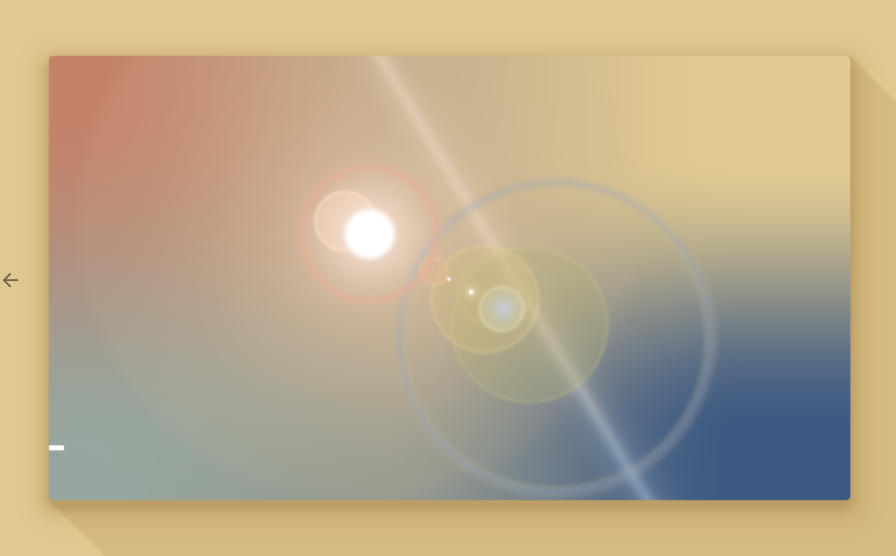
Give the GLSL for this background, as a Shadertoy shader.

```glsl
float bell(float d, float width) {
    return exp(-d * d / (width * width));
}

float roundBox(vec2 p, vec2 halfSize, float radius) {
    vec2 q = abs(p) - halfSize + radius;
    return length(max(q, 0.0)) + min(max(q.x, q.y), 0.0) - radius;
}

float segment(vec2 p, vec2 a, vec2 b) {
    vec2 ab = b - a;
    return length(p - a - ab * clamp(dot(p - a, ab) / dot(ab, ab), 0.0, 1.0));
}

// Translucent disc with a faintly brighter rim
vec3 addLens(vec3 base, vec2 p, vec2 center, float radius, vec3 tint, float alpha) {
    float d = length(p - center) - radius;
    float soft = 0.003 + 0.5 / iResolution.y;
    float cover = alpha * smoothstep(soft, -soft, d);
    float rim = 0.35 * alpha * bell(d + 0.003, 0.004);
    return mix(base, tint, cover) + tint * rim * 0.3;
}

// Six-corner colour wash: left, middle and right columns
vec3 wash(vec2 p) {
    vec3 left = mix(vec3(0.59, 0.65, 0.62), vec3(0.77, 0.51, 0.41), smoothstep(0.18, 0.82, p.y));
    vec3 middle = mix(vec3(0.58, 0.60, 0.56), vec3(0.77, 0.69, 0.55), smoothstep(0.08, 0.55, p.y));
    vec3 right = mix(vec3(0.24, 0.35, 0.51), vec3(0.88, 0.79, 0.57), smoothstep(0.22, 0.72, p.y));
    vec3 color = mix(left, middle, smoothstep(0.14, 0.78, p.x));
    return mix(color, right, smoothstep(0.68, 1.34, p.x));
}

vec3 flare(vec2 p) {
    vec3 color = wash(p);
    vec2 sun = vec2(0.663, 0.579);
    float sunDist = length(p - sun);

    // Broad warm haze
    color = mix(color, vec3(0.80, 0.72, 0.61), 0.10 * smoothstep(0.52, 0.48, length(p - vec2(0.64, 0.60))));
    color = mix(color, vec3(0.90, 0.77, 0.69), 0.42 * bell(sunDist, 0.23));

    // Diagonal beam
    float across = dot(p - vec2(0.680, 0.900), vec2(0.857, 0.516));
    vec3 beamTint = mix(vec3(0.62, 0.71, 0.80), vec3(0.93, 0.83, 0.76), smoothstep(0.12, 0.5, p.y));
    color = mix(color, beamTint, 0.38 * bell(across, 0.013) + 0.20 * bell(across, 0.038));

    // Wide iridescent ring
    float ring = length(p - vec2(0.996, 0.393)) - 0.278;
    color = mix(color, vec3(0.76, 0.73, 0.56), 0.18 * bell(ring + 0.007, 0.006));
    color = mix(color, vec3(0.62, 0.66, 0.75), 0.32 * bell(ring - 0.001, 0.008));
    color = mix(color, vec3(0.78, 0.70, 0.58), 0.10 * bell(ring - 0.010, 0.006));

    // Lens reflections
    color = addLens(color, p, vec2(0.950, 0.416), 0.142, vec3(0.70, 0.70, 0.46), 0.30);
    color = addLens(color, p, vec2(0.870, 0.462), 0.098, vec3(0.82, 0.74, 0.50), 0.34);
    color = addLens(color, p, vec2(0.887, 0.476), 0.068, vec3(0.82, 0.74, 0.55), 0.13);
    color = addLens(color, p, vec2(0.900, 0.444), 0.042, vec3(0.82, 0.82, 0.68), 0.40);
    color = addLens(color, p, vec2(0.778, 0.512), 0.027, vec3(0.90, 0.69, 0.51), 0.30);
    color = mix(color, vec3(0.77, 0.81, 0.94), 0.65 * bell(length(p - vec2(0.903, 0.444)), 0.021));

    // Sparkles
    float sparkA = length(p - vec2(0.805, 0.498));
    float sparkB = length(p - vec2(0.845, 0.475));
    color = mix(color, vec3(1.0, 0.99, 0.91), bell(sparkA, 0.0035));
    color = mix(color, vec3(1.0, 0.98, 0.87), bell(sparkB, 0.004) + 0.35 * bell(sparkB, 0.012));

    // Sun, halo and its offset ghost
    color = mix(color, vec3(0.90, 0.65, 0.55), 0.50 * bell(sunDist - 0.120, 0.008));
    color = addLens(color, p, vec2(0.619, 0.602), 0.056, vec3(0.97, 0.84, 0.73), 0.42);
    color = mix(color, vec3(1.0, 0.91, 0.87), 0.80 * bell(sunDist, 0.085));
    return mix(color, vec3(1.0), smoothstep(0.053, 0.036, sunDist));
}

void mainImage(out vec4 fragColor, in vec2 fragCoord) {
    vec2 p = fragCoord / iResolution.y;
    p.x *= 1.607 * iResolution.y / iResolution.x;
    float px = 1.0 / iResolution.y;
    vec2 cardHalf = vec2(0.7186, 0.3996);
    vec2 q = p - vec2(0.8065, 0.5);
    float card = roundBox(q, cardHalf, 0.008);

    // Sand backdrop with a long diagonal shadow
    vec3 color = vec3(0.88, 0.79, 0.57);
    float sweep = smoothstep(px, -px, abs(q.x + q.y) - cardHalf.x - cardHalf.y);
    sweep *= step(-cardHalf.x, q.x) * step(q.y, cardHalf.y);
    color = mix(color, vec3(0.82, 0.72, 0.49), 0.80 * sweep);

    // Soft shadow below the card
    float drop = max(roundBox(q + vec2(0.0, 0.012), cardHalf, 0.02), 0.0);
    color = mix(color, vec3(0.62, 0.46, 0.25), 0.42 * exp(-drop / 0.018));

    // Arrow in the margin
    vec2 tip = vec2(0.007, 0.496);
    float arrow = segment(p, tip, vec2(0.031, 0.496));
    vec2 mirrored = vec2(p.x, tip.y + abs(p.y - tip.y));
    arrow = min(arrow, segment(mirrored, tip, vec2(0.018, 0.507)));
    color = mix(color, vec3(0.37, 0.33, 0.24), 0.85 * smoothstep(px, 0.0, arrow - 0.0008));

    // Card with a small white marker
    vec3 face = flare(p);
    float marker = roundBox(p - vec2(0.098, 0.1946), vec2(0.017, 0.0045), 0.003);
    face = mix(face, vec3(1.0), smoothstep(px, -px, marker));
    color = mix(color, face, smoothstep(px, -px, card));
    fragColor = vec4(color, 1.0);
}
```
